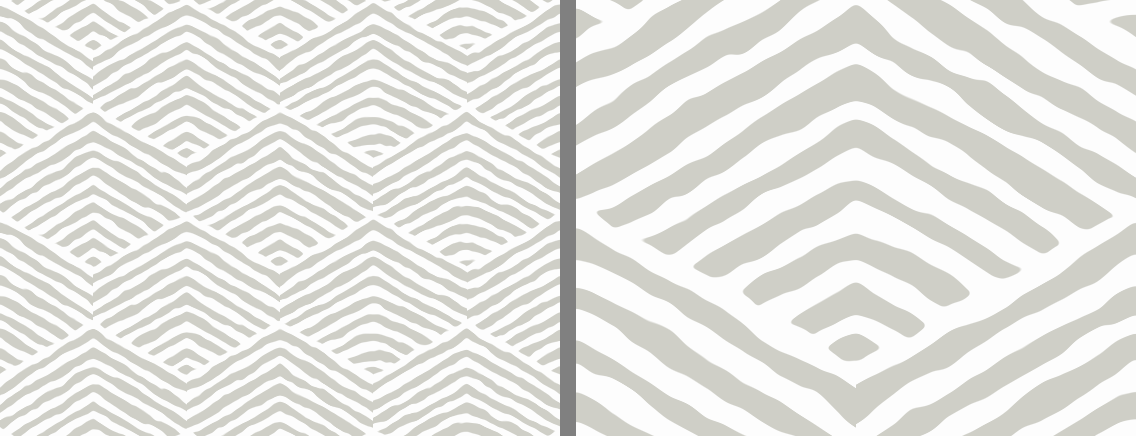
Left: the whole. Right: its middle third, enlarged.
This pattern is drawn by a Shadertoy shader. Its source:

```glsl
float hash(vec2 p) {
    return fract(sin(dot(p, vec2(127.1, 311.7))) * 43758.5453);
}

float noise(vec2 p) {
    vec2 i = floor(p), f = fract(p);
    f = f * f * (3.0 - 2.0 * f);
    return mix(mix(hash(i), hash(i + vec2(1, 0)), f.x),
               mix(hash(i + vec2(0, 1)), hash(i + vec2(1, 1)), f.x), f.y);
}

// Hand-cut unevenness, centred on zero
float wobble(vec2 p) {
    return 0.24 * (noise(p * vec2(6, 2)) - 0.5) + 0.12 * (noise(p * vec2(15, 3) + 40.0) - 0.5);
}

// Distance in columns from the nearest peak; odd and even rows alternate
float fromPeak(float x, float row) {
    return abs(mod(x + row, 2.0) - 1.0);
}

// Upper edge of the white zigzag that opens a row
float rowTop(float x, float row) {
    return 5.78 + 6.0 * row + 3.0 * fromPeak(x + 1.0, row + 1.0);
}

float smoothMax(float a, float b, float k) {
    float h = max(k - abs(a - b), 0.0) / k;
    return max(a, b) + 0.25 * h * h * k;
}

// Signed distance, in stripe heights, to the chevrons of one row
float chevronRow(vec2 p, float row) {
    float seed = 37.0 * mod(row, 2.0);
    float a = fromPeak(p.x, row);
    float peakColumn = floor((p.x + row) * 0.5) * 2.0 + 1.0 - row;
    float depth = p.y - rowTop(p.x, row);

    // Low chevrons turn into arches in two of the columns
    float arched = step(3.5, peakColumn) * step(peakColumn, 5.5);
    float bend = 0.02 + 0.16 * arched * smoothstep(4.0, 7.5, depth + 3.0 * a);
    float t = depth + 3.0 * (a - sqrt(a * a + bend * bend) + 0.7 * bend);

    // Each panel leans a little, which leaves small steps in the valleys
    t += 0.26 * (hash(vec2(floor(p.x), seed)) - 0.5) * a * a;
    t += wobble(vec2(p.x, t + seed));

    float stripes = abs(fract(t - 0.25) - 0.5) - 0.26;
    float cut = p.y - rowTop(p.x, row + 1.0) + 0.7 * wobble(vec2(p.x * 1.3, seed + 90.0));
    return smoothMax(max(stripes, 0.3 - t), cut, 0.12);
}

void mainImage(out vec4 fragColor, in vec2 fragCoord) {
    // x counts half diamonds, y counts stripes downwards
    vec2 uv = fragCoord / iResolution.xy;
    vec2 p = vec2(6.0 * uv.x, 24.16 * (1.0 - uv.y));

    float d = 1e3;
    for (int row = -2; row <= 3; row++) {
        d = min(d, chevronRow(p, float(row)));
    }

    float soft = 20.0 / iResolution.y;
    float ink = 1.0 - smoothstep(-soft, soft, d);
    fragColor = vec4(mix(vec3(0.994), vec3(0.81, 0.81, 0.78), ink), 1.0);
}
```
